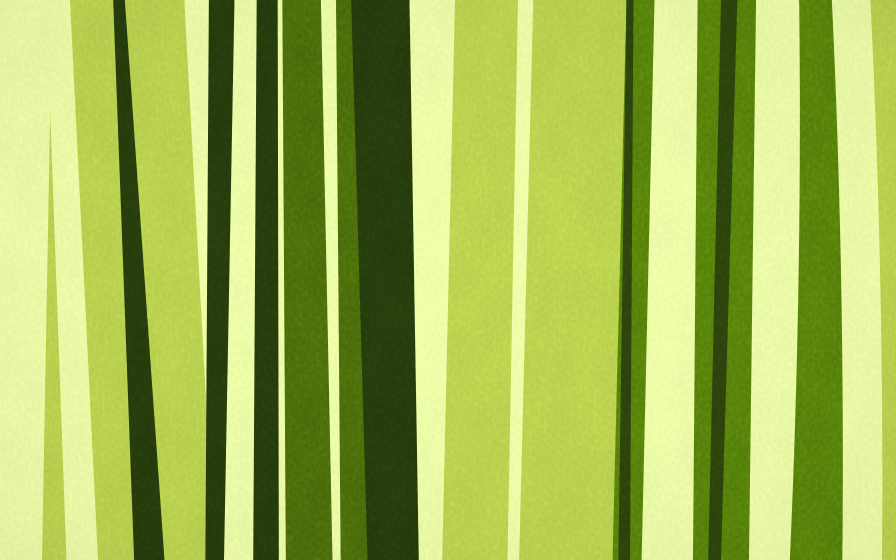
This background is drawn by a WebGL 2 fragment shader. Its source:

```glsl
#version 300 es
precision highp float;
// Tall slanted paper stripes in pale, lime, leaf and forest green.
// Each stripe is the span between two leaning edges, painted back to front;
// stretched cellular noise and layered sines add a faint paper grain.

uniform vec2 u_resolution;
out vec4 fragColor;

const vec3 PALE   = vec3(0.925, 0.985, 0.655);
const vec3 LIME   = vec3(0.735, 0.825, 0.315);
const vec3 LEAF   = vec3(0.355, 0.525, 0.045);
const vec3 MOSS   = vec3(0.305, 0.440, 0.045);
const vec3 FOREST = vec3(0.155, 0.240, 0.050);

const float OVERLAY  = 0.88;  // opacity of dark bands laid over leaf green
const float BOW      = 0.45;  // sideways bend of the curved leaf stripe
const float GRAIN    = 0.20;  // strength of the fine fibres
const float MOTTLE   = 0.07;  // strength of the broad blotches
const float VIGNETTE = 0.05;  // darkening toward the corners

vec2 hash2(vec2 cell) {
  vec3 q = fract(cell.xyx * vec3(0.1031, 0.1030, 0.0973));
  q += dot(q, q.yzx + 33.33);
  return fract((q.xx + q.yz) * q.zy);
}

// Distance to the nearest jittered cell point, roughly centred on zero
float cellular(vec2 p) {
  vec2 base = floor(p), f = fract(p);
  float nearest = 4.0;
  for (int y = -1; y <= 1; y++) {
    for (int x = -1; x <= 1; x++) {
      vec2 cell = vec2(x, y);
      vec2 d = cell + hash2(base + cell) - f;
      nearest = min(nearest, dot(d, d));
    }
  }
  return sqrt(nearest) - 0.45;
}

// Edges are (top left, top right, bottom left, bottom right), percent of width
float stripe(vec2 p, vec4 edges) {
  vec2 span = mix(edges.zw, edges.xy, p.y);
  float pixel = 100.0 / u_resolution.x;
  vec2 cover = clamp(vec2(p.x - span.x, span.y - p.x) / pixel + 0.5, 0.0, 1.0);
  return cover.x * cover.y;
}

void paint(inout vec3 color, vec3 ink, vec2 p, vec4 edges) {
  color = mix(color, ink, stripe(p, edges));
}

// Fibres run mostly upright, with a faint weave across them
float paperGrain(vec2 p) {
  float fibres = cellular(p * vec2(190.0, 80.0)) * 0.6
               + cellular(p * vec2(110.0, 150.0) + 17.0) * 0.4;
  float weave = sin(p.y * 410.0 + 2.0 * sin(p.x * 37.0)) * sin(p.x * 290.0);
  float blotches = cellular(p * vec2(16.0, 9.0) + 5.0);
  return GRAIN * (fibres + 0.08 * weave) + MOTTLE * blotches;
}

void main() {
  vec2 uv = gl_FragCoord.xy / u_resolution;
  vec2 p = vec2(uv.x * 100.0, uv.y);
  vec3 color = PALE;

  // Left: thin spike, broad lime sheet and dark wedges
  paint(color, LIME,   p, vec4(5.82, 5.14, 4.69, 7.42));
  paint(color, LIME,   p, vec4(7.81, 20.57, 10.94, 23.96));
  paint(color, FOREST, p, vec4(12.63, 13.93, 14.97, 18.36));
  paint(color, FOREST, p, vec4(23.31, 26.17, 22.92, 25.00));
  paint(color, FOREST, p, vec4(28.65, 30.99, 28.26, 31.12));

  // Centre: moss and forest bands beside two lime sheets
  paint(color, MOSS,   p, vec4(31.51, 35.81, 31.90, 37.11));
  paint(color, MOSS,   p, vec4(37.50, 39.71, 38.02, 41.41));
  paint(color, FOREST, p, vec4(39.19, 45.70, 41.02, 46.74));
  paint(color, LIME,   p, vec4(50.78, 57.81, 49.35, 56.64));
  paint(color, LIME,   p, vec4(59.51, 70.05, 57.94, 68.90));

  // Right: leaf bands with translucent dark cores
  vec3 core = mix(LEAF, FOREST, OVERLAY);
  paint(color, LEAF, p, vec4(69.92, 73.05, 68.36, 71.61));
  paint(color, core, p, vec4(69.92, 70.70, 69.01, 70.31));
  paint(color, LEAF, p, vec4(77.86, 84.38, 77.34, 83.59));
  paint(color, core, p, vec4(80.47, 82.29, 79.04, 80.47));

  // Far right: a gently bowed leaf stripe and the lime border
  vec2 bent = p - vec2(BOW * 4.0 * uv.y * (1.0 - uv.y), 0.0);
  paint(color, LEAF, bent, vec4(89.19, 92.84, 88.15, 94.01));
  paint(color, LIME, bent, vec4(97.14, 106.0, 98.44, 106.0));

  // Grain shows most on the deeper inks
  vec2 paper = vec2(uv.x * u_resolution.x / u_resolution.y, uv.y);
  float depth = mix(1.0, 0.25, smoothstep(0.4, 1.0, color.g));
  color *= 1.0 + depth * paperGrain(paper);

  // Soft corner falloff
  vec2 centred = uv * 2.0 - 1.0;
  color *= 1.0 + VIGNETTE * (0.25 - 0.5 * dot(centred, centred));

  fragColor = vec4(clamp(color, 0.0, 1.0), 1.0);
}
```
